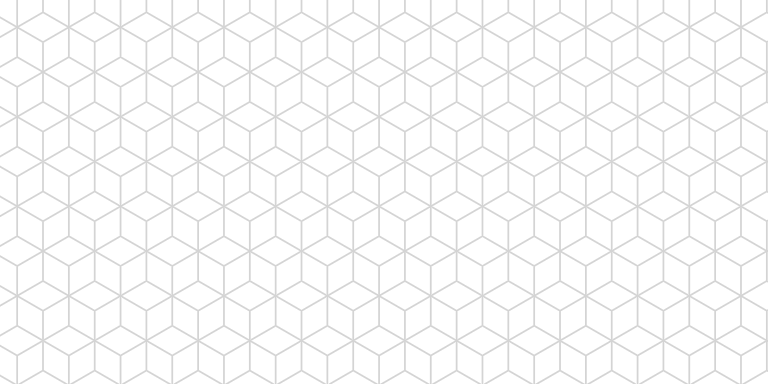
Write a Shadertoy shader that draws this pattern.

```glsl
#define CELL_WIDTH 0.13464           // spacing of hubs, in canvas heights
#define LINE_WIDTH 0.00456
#define HUB_ORIGIN vec2(0.1120, 0.8125)
#define PAPER_COLOR vec3(1.0)
#define LINE_COLOR vec3(0.83)

const float ROOT3 = 1.7320508;

// Offset from the nearest hub of a triangular lattice with unit spacing
vec2 nearestHub(vec2 p) {
    vec2 period = vec2(1.0, ROOT3);
    vec2 a = mod(p + 0.5 * period, period) - 0.5 * period;
    vec2 b = mod(p, period) - 0.5 * period;
    return dot(a, a) < dot(b, b) ? a : b;
}

// Six spokes, one to each corner of the hexagonal cell, outline the cubes
float cubeEdgeDistance(vec2 p) {
    vec2 q = abs(nearestHub(p));
    return min(q.x, abs(dot(q, vec2(0.5, -0.5 * ROOT3))));
}

// Part of a pixel-wide span covered by a line, also when thinner than a pixel
float lineCoverage(float dist, float width, float pixel) {
    vec2 sides = (dist + vec2(0.5, -0.5) * width) / pixel;
    vec2 covered = clamp(sides + 0.5, 0.0, 1.0);
    return covered.x - covered.y;
}

void mainImage(out vec4 fragColor, in vec2 fragCoord) {
    float pixel = 1.0 / iResolution.y;
    vec2 p = (fragCoord * pixel - HUB_ORIGIN) / CELL_WIDTH;

    float dist = cubeEdgeDistance(p) * CELL_WIDTH;
    float ink = lineCoverage(dist, LINE_WIDTH, pixel);

    fragColor = vec4(mix(PAPER_COLOR, LINE_COLOR, ink), 1.0);
}
```
